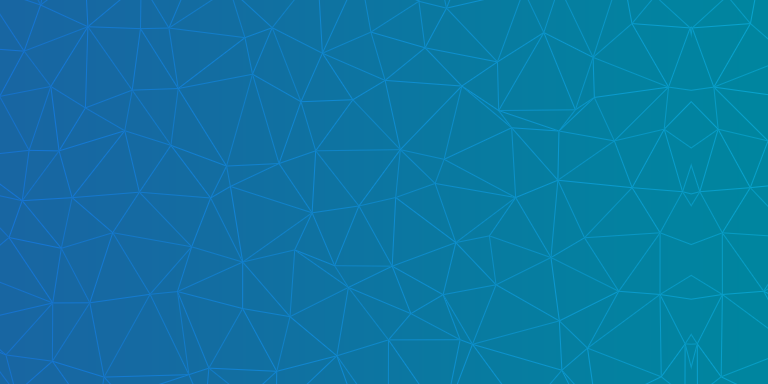
Reproduce this background procedurally as a WebGL 2 fragment shader.

```glsl
#version 300 es
precision highp float;

uniform vec2 u_resolution;
out vec4 fragColor;

const vec3 LEFT_COLOR = vec3(0.095, 0.400, 0.635);
const vec3 RIGHT_COLOR = vec3(0.000, 0.522, 0.625);
const vec3 LEFT_LINE = vec3(0.080, 0.470, 0.900);
const vec3 RIGHT_LINE = vec3(0.040, 0.680, 0.860);
const float GRADIENT_EASE = 0.55;  // 0 is linear, 1 holds both end colors longest
const float CELL_SIZE = 0.137;     // mesh spacing, in canvas heights
const float JITTER = 0.80;         // vertex displacement within a cell
const float LINE_WIDTH = 0.0027;   // in canvas heights
const float MIRROR_X = 0.90;       // fold line, in canvas widths
const float MIN_OPACITY = 0.56;
const float MAX_OPACITY = 0.76;

vec2 hash22(vec2 p) {
    vec3 q = fract(p.xyx * vec3(0.1031, 0.1030, 0.0973));
    q += dot(q, q.yzx + 33.33);
    return fract((q.xx + q.yz) * q.zy);
}

// Alternate rows are shifted so that the grid does not show
vec2 meshVertex(vec2 cell) {
    float stagger = 0.3 * (mod(cell.y, 2.0) - 0.5);
    return cell + 0.5 + JITTER * (hash22(cell + 23.0) - 0.5) + vec2(stagger, 0.0);
}

float segmentDistance(vec2 p, vec2 a, vec2 b) {
    vec2 ab = b - a;
    float t = clamp(dot(p - a, ab) / dot(ab, ab), 0.0, 1.0);
    return length(p - a - ab * t);
}

// Antialiased coverage of one edge, with its own opacity
float edgeLine(vec2 p, vec2 a, vec2 b, float pixel) {
    float dist = segmentDistance(p, a, b) * CELL_SIZE;
    float width = max(LINE_WIDTH, pixel);
    float coverage = clamp((0.5 * (width + pixel) - dist) / pixel, 0.0, 1.0);
    float opacity = mix(MIN_OPACITY, MAX_OPACITY, hash22(floor((a + b) * 16.0)).x);
    return coverage * opacity * min(1.0, LINE_WIDTH / pixel);
}

// Jittered grid, each quad split along its shorter diagonal
float triangleMesh(vec2 p, float pixel) {
    vec2 home = floor(p);
    float lines = 0.0;
    for (int y = -1; y <= 1; y++) {
        for (int x = -2; x <= 1; x++) {
            vec2 cell = home + vec2(x, y);
            vec2 a = meshVertex(cell);
            vec2 b = meshVertex(cell + vec2(1.0, 0.0));
            vec2 c = meshVertex(cell + vec2(0.0, 1.0));
            vec2 d = meshVertex(cell + vec2(1.0, 1.0));
            bool rising = distance(a, d) < distance(b, c);
            lines = max(lines, edgeLine(p, a, b, pixel));
            lines = max(lines, edgeLine(p, a, c, pixel));
            lines = max(lines, edgeLine(p, rising ? a : b, rising ? d : c, pixel));
        }
    }
    return lines;
}

void main() {
    vec2 uv = gl_FragCoord.xy / u_resolution;
    float aspect = u_resolution.x / u_resolution.y;
    float pixel = 1.0 / u_resolution.y;

    // Horizontal gradient, eased at both ends
    float blend = mix(uv.x, smoothstep(0.0, 1.0, uv.x), GRADIENT_EASE);
    vec3 color = mix(LEFT_COLOR, RIGHT_COLOR, blend);

    // Mesh folded about a vertical axis near the right side
    float foldedX = MIRROR_X - abs(uv.x - MIRROR_X);
    vec2 meshPoint = vec2(foldedX * aspect, uv.y) / CELL_SIZE;
    float mesh = triangleMesh(meshPoint, pixel);
    color = mix(color, mix(LEFT_LINE, RIGHT_LINE, uv.x), mesh);

    fragColor = vec4(color, 1.0);
}
```
